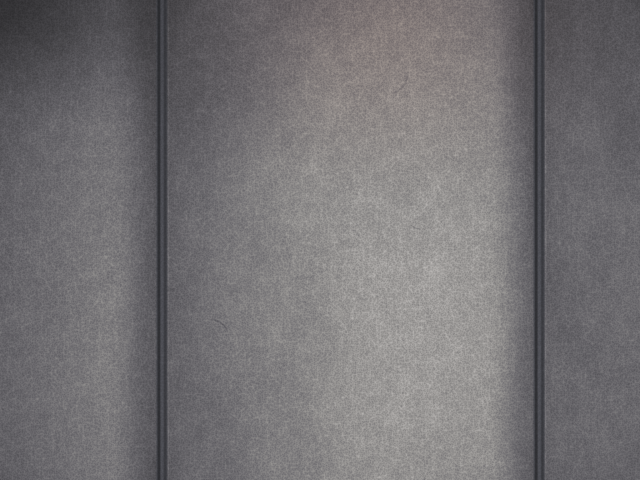
This texture is drawn by a Shadertoy shader. Its source:

```glsl
// Weathered grey metal sheets joined by vertical folded seams under soft light.
#define PITCH 0.786        // sheet width, in canvas heights
#define FIRST_SEAM 0.337   // centre of the first seam
#define SEAM_HALF 0.0115   // half width of a seam
#define EDGE_LUM 0.435     // brightness beside the seams
#define SHEEN_LUM 0.615    // brightness of the sheen
#define GRAIN 0.19         // strength of the fine grain
#define MOTTLE 0.075       // strength of the patina
#define STREAK 0.045       // strength of the brushed streaks
#define SCRATCHES 7        // number of curved marks

float hash(vec2 p) {
    vec3 q = fract(vec3(p.xyx) * 0.1031);
    q += dot(q, q.yzx + 33.33);
    return fract((q.x + q.y) * q.z);
}

vec2 hash2(vec2 p) {
    return vec2(hash(p), hash(p + 57.3));
}

// Distance to the nearest scattered point, centred near zero.
float cells(vec2 p) {
    vec2 id = floor(p), f = fract(p);
    float nearest = 2.0;
    for (int y = -1; y <= 1; y++)
    for (int x = -1; x <= 1; x++) {
        vec2 o = vec2(x, y);
        vec2 d = o + hash2(id + o) - f;
        nearest = min(nearest, dot(d, d));
    }
    return sqrt(nearest) - 0.45;
}

// Broad uneven waves, roughly -1 to 1.
float waves(vec2 p) {
    float sum = 0.0, amp = 0.5;
    for (int i = 0; i < 5; i++) {
        sum += amp * sin(p.x + 1.7 * sin(p.y)) * cos(p.y + 1.3 * sin(p.x));
        p = mat2(1.5, 1.1, -1.1, 1.5) * p + 2.3;
        amp *= 0.62;
    }
    return sum;
}

float band(float x, float centre, float halfWidth, float soft) {
    return 1.0 - smoothstep(halfWidth - soft, halfWidth + soft, abs(x - centre));
}

// Short curved marks scattered over the sheets.
float scratches(vec2 p, float soft) {
    float mark = 0.0;
    for (int i = 0; i < SCRATCHES; i++) {
        vec2 seed = vec2(float(i) * 7.1, 19.0);
        vec2 q = p - hash2(seed) * vec2(1.333, 1.0);
        float radius = mix(0.015, 0.045, hash(seed + 3.0));
        float turn = 6.283 * hash(seed + 5.0);
        float facing = dot(normalize(q + 1e-5), vec2(cos(turn), sin(turn)));
        float arc = band(length(q), radius, 0.0013, soft);
        mark += arc * smoothstep(0.75, 0.97, facing) * (0.3 + 0.7 * hash(seed + 9.0));
    }
    return min(mark, 1.0);
}

void mainImage(out vec4 fragColor, in vec2 fragCoord) {
    vec2 p = fragCoord / iResolution.y;
    float px = 1.0 / iResolution.y;
    float sheet = (p.x - FIRST_SEAM) / PITCH;
    float u = fract(sheet);
    float s = (fract(sheet + 0.5) - 0.5) * PITCH;
    float id = floor(sheet);

    // Sheen across each sheet, with an uneven edge.
    float cloud = waves(p * vec2(6.0, 4.0) + id * 4.7);
    float rise = smoothstep(-0.12, 0.62, u + 0.09 * cloud);
    float fall = 1.0 - smoothstep(0.86, 0.985, u + 0.02 * cloud);
    float lum = mix(EDGE_LUM, SHEEN_LUM, rise * fall);

    // Wide glow and a dim upper left corner.
    vec2 away = p - vec2(0.78, 0.33);
    float glow = exp(-dot(away * away, vec2(0.72, 0.62)));
    glow *= 1.0 - 0.35 * smoothstep(0.72, 1.0, p.y) * (1.0 - smoothstep(0.0, 0.5, p.x));
    lum *= glow;

    // Patina, brushed streaks, grain and pits.
    float blotch = cells(p * 24.0 + 0.9 * cloud);
    float patina = blotch + 0.9 * cells(p * 61.0 + 0.8 * cloud);
    float streak = cells(p * vec2(230.0, 13.0)) + 0.4 * cells(p * vec2(97.0, 5.0) + 8.0);
    float grain = cells(p * 241.0 + cloud) + 0.6 * cells(p * 127.0 - cloud);
    float speckle = hash(floor(p * 384.0)) - 0.5;
    float pits = 1.0 - smoothstep(0.04, 0.16, cells(p * 47.0 + 31.0) + 0.45);
    lum *= 1.0 + MOTTLE * patina + STREAK * streak + GRAIN * grain + 0.04 * cloud;
    lum *= 1.0 + 0.04 * speckle - 0.08 * pits * smoothstep(-0.2, 0.3, blotch);
    lum *= 1.0 - 0.25 * scratches(p, px);

    // Cool shadows, warm lights and a rosy tint at the top.
    vec3 tint = mix(vec3(1.0, 0.985, 1.035), vec3(1.015, 1.0, 0.988), smoothstep(0.34, 0.6, lum));
    float rosy = smoothstep(0.55, 1.0, p.y) * exp(-9.0 * (p.x - 0.8) * (p.x - 0.8));
    tint *= mix(vec3(1.0), vec3(1.05, 0.99, 0.965), rosy);
    vec3 color = lum * tint;

    // Folded seam: worn bright lip, grooves and a raised ridge.
    float wear = 0.6 + 0.8 * cells(vec2(id * 5.0, p.y * 40.0));
    color *= 1.0 - 0.09 * exp(-abs(s) / 0.015);
    color += 0.07 * wear * band(s, 0.0135, 0.0016, px);
    float ridge = 0.27 + 0.04 * band(s, 0.0005, 0.003, px)
                - 0.08 * band(s, -0.006, 0.0028, px)
                - 0.04 * band(s, 0.007, 0.0022, px)
                + 0.06 * wear * band(s, -0.0105, 0.001, px);
    ridge *= mix(0.7, 1.05, glow) * (1.0 + 0.12 * grain);
    color = mix(color, ridge * vec3(0.98, 0.99, 1.07), band(s, 0.0, SEAM_HALF, px));

    fragColor = vec4(clamp(color, 0.0, 1.0), 1.0);
}
```
